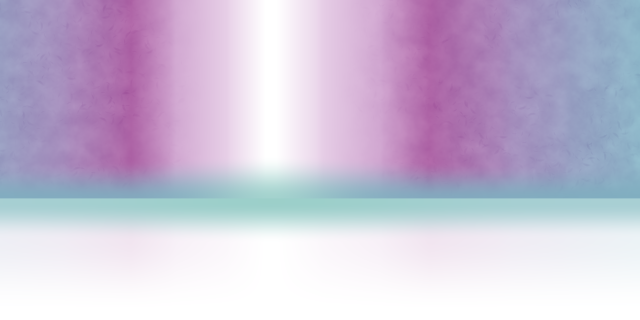
Write a Shadertoy shader that draws this background.

```glsl
// A softly lit studio: a wall of vertical colour bands around a white light shaft,
// teal mist gathering at the horizon and a pale floor with a faint reflection.
// Bands are chained gradients; the wall's mottling is noise plus scattered flecks.

const float HORIZON = 0.380;
const float SHAFT_X = 0.424;
const float MIST_HEIGHT = 0.135;
const float FLECK_DENSITY = 30.0;   // fleck cells per canvas height
const float FLECK_STRENGTH = 0.050;
const float MOTTLE_STRENGTH = 0.045;
const float REFLECTION = 0.17;

const vec3 WHITE = vec3(1.0);
const vec3 PERIWINKLE = vec3(0.60, 0.62, 0.76);
const vec3 VIOLET = vec3(0.66, 0.55, 0.74);
const vec3 MAGENTA = vec3(0.68, 0.39, 0.65);
const vec3 ORCHID = vec3(0.81, 0.64, 0.81);
const vec3 BLUSH = vec3(0.91, 0.82, 0.91);
const vec3 SKY = vec3(0.56, 0.72, 0.79);
const vec3 MIST = vec3(0.50, 0.68, 0.75);
const vec3 AQUA = vec3(0.61, 0.81, 0.79);
const vec3 PALE_AQUA = vec3(0.66, 0.81, 0.83);

float hash(vec2 p) {
    vec3 q = fract(p.xyx * 0.1031);
    q += dot(q, q.yzx + 33.33);
    return fract((q.x + q.y) * q.z);
}

float noise(vec2 p) {
    vec2 i = floor(p), f = fract(p);
    f = f * f * (3.0 - 2.0 * f);
    return mix(mix(hash(i), hash(i + vec2(1, 0)), f.x),
               mix(hash(i + vec2(0, 1)), hash(i + vec2(1, 1)), f.x), f.y);
}

float fbm(vec2 p) {
    float sum = 0.0, amp = 0.5;
    for (int i = 0; i < 4; i++) {
        sum += amp * noise(p);
        p = mat2(1.6, 1.2, -1.2, 1.6) * p + 7.3;
        amp *= 0.5;
    }
    return sum;
}

float bell(float x, float width) {
    return exp(-x * x / (width * width));
}

// Linear blend toward the next colour stop
vec3 stop(vec3 col, vec3 next, float from, float to, float x) {
    return mix(col, next, clamp((x - from) / (to - from), 0.0, 1.0));
}

vec3 wallBands(float x) {
    vec3 col = stop(PERIWINKLE, VIOLET, 0.00, 0.11, x);
    col = stop(col, MAGENTA, 0.10, 0.205, x);
    col = stop(col, ORCHID, 0.205, 0.275, x);
    col = stop(col, BLUSH, 0.265, 0.36, x);
    col = stop(col, WHITE, 0.355, 0.415, x);
    col = stop(col, BLUSH, 0.432, 0.505, x);
    col = stop(col, ORCHID, 0.495, 0.600, x);
    col = stop(col, MAGENTA, 0.595, 0.670, x);
    col = stop(col, VIOLET, 0.672, 0.800, x);
    col = stop(col, PERIWINKLE, 0.780, 0.890, x);
    return stop(col, SKY, 0.880, 1.00, x);
}

// Small leaf-like ellipses, one per cell with random place, angle and weight
float flecks(vec2 p) {
    vec2 cell = floor(p);
    float sum = 0.0;
    for (int j = -1; j <= 1; j++)
    for (int i = -1; i <= 1; i++) {
        vec2 id = cell + vec2(i, j);
        vec2 d = p - id - vec2(hash(id + 3.1), hash(id + 17.7));
        float a = 6.2832 * hash(id + 41.3);
        d = mat2(cos(a), sin(a), -sin(a), cos(a)) * d;
        d.y += 0.5 * d.x * d.x;
        float r = length(d / vec2(0.52, 0.17));
        sum += (hash(id + 59.9) - 0.25) * smoothstep(1.0, 0.2, r);
    }
    return sum;
}

vec3 wall(vec2 uv, vec2 p) {
    vec3 col = wallBands(uv.x);

    // Mottling fades away around the light shaft
    float texturing = smoothstep(0.08, 0.25, abs(uv.x - SHAFT_X));
    float patches = smoothstep(0.3, 0.65, fbm(p * 9.0));
    float marks = flecks(p * FLECK_DENSITY) + 0.6 * flecks(p * FLECK_DENSITY * 1.7 + 50.0);
    float dark = MOTTLE_STRENGTH * (fbm(p * 24.0) - 0.47) * 2.0
               + FLECK_STRENGTH * marks * patches;
    col -= texturing * dark * vec3(0.8, 1.1, 0.7);

    // Mist rises highest near the shaft and takes its brightness
    float shaft = bell(uv.x - SHAFT_X, 0.11);
    float height = MIST_HEIGHT * mix(0.72, 1.0, bell(uv.x - SHAFT_X, 0.3));
    float mist = 1.0 - smoothstep(0.0, height, uv.y - HORIZON);
    return mix(col, mix(MIST, AQUA, shaft), 0.92 * mist);
}

vec3 ground(vec2 uv) {
    float depth = HORIZON - uv.y;
    float fade = 1.0 - smoothstep(0.12, 0.36, depth);
    vec3 col = mix(WHITE, wallBands(uv.x), REFLECTION * fade);
    float center = bell(uv.x - SHAFT_X, 0.30);
    float band = 1.0 - smoothstep(0.015, mix(0.125, 0.14, center), depth);
    return mix(col, mix(PALE_AQUA, AQUA, center), band);
}

void mainImage(out vec4 fragColor, in vec2 fragCoord) {
    vec2 uv = fragCoord / iResolution.xy;
    vec2 p = fragCoord / iResolution.y;
    float edge = 0.75 / iResolution.y;
    float above = smoothstep(-edge, edge, uv.y - HORIZON);
    fragColor = vec4(mix(ground(uv), wall(uv, p), above), 1.0);
}
```
